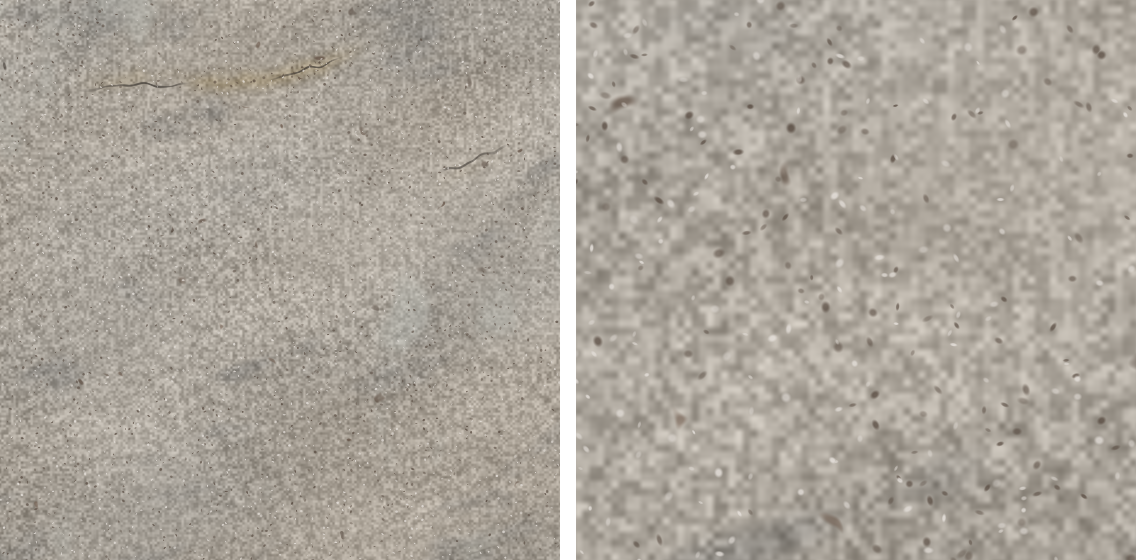
Left: the whole. Right: its middle third, enlarged.
Write a WebGL 2 fragment shader that draws this texture.

```glsl
#version 300 es
precision highp float;

uniform vec2 u_resolution;
out vec4 fragColor;

const vec3 STONE = vec3(0.668, 0.641, 0.601);
const vec3 COOL_SMUDGE = vec3(0.50, 0.495, 0.485);
const vec3 PALE_PATCH = vec3(0.71, 0.71, 0.68);
const vec3 OCHRE = vec3(0.64, 0.57, 0.43);
const vec3 RUST = vec3(0.42, 0.31, 0.24);
const vec3 DARK_MINERAL = vec3(0.24, 0.22, 0.20);
const vec3 WHITE_MINERAL = vec3(0.90, 0.88, 0.86);

const float BED_ANGLE = 0.32;
const float VEIN_ROWS = 3.2;
const float VEIN_WIDTH = 0.0022;
const float CLOUD_GAIN = 0.15;
const float FINE_CELLS = 230.0;
const float FINE_GAIN = 0.20;
const float MID_CELLS = 112.0;
const float MID_GAIN = 0.10;

float hash(vec2 p) {
    return fract(sin(dot(p, vec2(127.1, 311.7))) * 43758.5453);
}

float noise(vec2 p) {
    vec2 cell = floor(p);
    vec2 f = fract(p);
    f = f * f * (3.0 - 2.0 * f);
    float low = mix(hash(cell), hash(cell + vec2(1, 0)), f.x);
    float high = mix(hash(cell + vec2(0, 1)), hash(cell + vec2(1, 1)), f.x);
    return mix(low, high, f.y);
}

float fbm(vec2 p) {
    float sum = 0.0;
    float weight = 0.5;
    for (int i = 0; i < 4; i++) {
        sum += weight * noise(p);
        p = mat2(1.6, 1.2, -1.2, 1.6) * p + 17.3;
        weight *= 0.5;
    }
    return sum / 0.9375;
}

mat2 rotation(float angle) {
    float c = cos(angle);
    float s = sin(angle);
    return mat2(c, -s, s, c);
}

// Soft oval grains, one possible grain per cell
float flecks(vec2 p, float cells, float share, float radius, float seed) {
    vec2 home = floor(p * cells);
    float cover = 0.0;
    for (int y = -1; y <= 1; y++) {
        for (int x = -1; x <= 1; x++) {
            vec2 cell = home + vec2(x, y);
            vec2 id = cell + seed;
            vec2 center = (cell + vec2(hash(id + 3.1), hash(id + 7.7))) / cells;
            vec2 d = rotation(6.2832 * hash(id + 11.3)) * (p - center);
            d.y *= 1.0 + 1.2 * hash(id + 19.9);
            float r = radius * mix(0.65, 1.4, hash(id + 23.5));
            float grain = 1.0 - smoothstep(0.4 * r, 1.3 * r, length(d));
            float strength = mix(0.45, 1.0, hash(id + 31.7));
            cover = max(cover, grain * strength * step(hash(id), share));
        }
    }
    return cover;
}

void main() {
    vec2 p = gl_FragCoord.xy / u_resolution.y;
    vec2 bed = rotation(BED_ANGLE) * p;

    // Broad clouds drawn out along the bedding
    float cloud = fbm(bed * vec2(3.5, 7.0) + 4.0);
    vec3 color = STONE + CLOUD_GAIN * (cloud - 0.5);
    float warmth = noise(bed * vec2(3.0, 6.0) + 41.0) - 0.5;
    color += warmth * vec3(0.014, 0.0, -0.014);

    float smudge = smoothstep(0.60, 0.82, fbm(bed * vec2(5.0, 11.0) + 63.0));
    color = mix(color, COOL_SMUDGE, 0.5 * smudge);
    float pale = smoothstep(0.64, 0.78, fbm(p * vec2(6.0, 4.0) + 87.0));
    color = mix(color, PALE_PATCH, 0.6 * pale);

    // Broken veins with stained margins
    float bend = 0.5 * noise(bed * 2.5 + 9.0) + 0.05 * noise(bed * 45.0);
    float across = bed.y * VEIN_ROWS + bend;
    float row = floor(across);
    float veinDistance = abs(fract(across) - 0.5) / VEIN_ROWS;
    float reach = smoothstep(0.35, 0.65, noise(vec2(bed.x * 3.0, row * 5.3)));
    float margin = reach * exp(-pow(veinDistance / 0.022, 2.0));
    float stain = smoothstep(0.40, 0.75, noise(bed * vec2(6.0, 9.0) + 25.0));
    color = mix(color, OCHRE, 0.5 * margin * stain);

    // Sandy grain, calmer on the pale patches
    float calm = mix(0.8, 1.15, noise(p * 7.0 + 52.0)) * (1.0 - 0.4 * pale);
    float grain = FINE_GAIN * (noise(p * FINE_CELLS) - 0.5);
    grain += MID_GAIN * (noise(rotation(0.7) * p * MID_CELLS) - 0.5);
    color += calm * grain;

    // Dark threads and ragged mineral clots
    float gaps = smoothstep(0.52, 0.78, noise(bed * vec2(16.0, 5.0) + row));
    float thread = 1.0 - smoothstep(0.3 * VEIN_WIDTH, 1.6 * VEIN_WIDTH, veinDistance);
    color = mix(color, DARK_MINERAL, 0.7 * thread * gaps * reach);
    vec2 ragged = p + 0.012 * (vec2(noise(p * 80.0), noise(p * 80.0 + 33.0)) - 0.5);
    float clot = flecks(ragged, 24.0, 0.025 + 0.20 * margin, 0.006, 71.0);
    vec3 clotColor = mix(DARK_MINERAL, RUST, noise(p * 9.0 + 14.0));
    color = mix(color, clotColor, 0.75 * clot);

    // Scattered dark and bright grains
    float patchiness = smoothstep(0.3, 0.75, noise(p * 9.0 + 5.0));
    float darkShare = 0.04 + 0.08 * patchiness + 0.18 * margin;
    float dark = flecks(p, 110.0, darkShare, 0.0024, 13.0);
    color = mix(color, mix(DARK_MINERAL, RUST, 0.4), 0.7 * dark);
    float bright = flecks(p, 125.0, 0.08 + 0.06 * margin, 0.0021, 47.0);
    color = mix(color, WHITE_MINERAL, 0.85 * bright);

    fragColor = vec4(clamp(color, 0.0, 1.0), 1.0);
}
```
